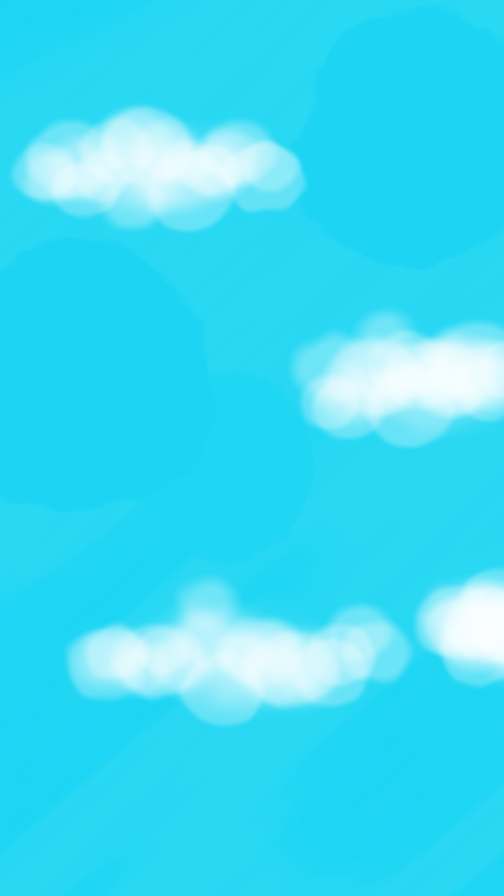
Reproduce this texture procedurally as a WebGL 1 fragment shader.

```glsl
precision highp float;
// Soft white clouds of overlapping translucent puffs on a brushed cyan sky.

uniform vec2 u_resolution;

#define SKY_LIGHT vec3(0.170, 0.848, 0.953)
#define SKY_DEEP vec3(0.112, 0.836, 0.955)
#define CLOUD_WHITE vec3(0.985, 0.998, 1.0)
#define PUFFS 20
#define PUFF_ALPHA 0.34
#define PUFF_RADIUS vec2(0.050, 0.084)
#define PUFF_FEATHER vec2(0.008, 0.032)
#define CORE_ALPHA 0.55
#define STROKE_DIR vec2(0.75, 0.66)

vec2 hash2(vec2 p) {
  vec3 q = fract(vec3(p.xyx) * vec3(0.1031, 0.1030, 0.0973));
  q += dot(q, q.yzx + 33.33);
  return fract((q.xx + q.yz) * q.zy);
}

float noise(vec2 p) {
  vec2 cell = floor(p);
  vec2 f = fract(p);
  f = f * f * (3.0 - 2.0 * f);
  float low = mix(hash2(cell).x, hash2(cell + vec2(1.0, 0.0)).x, f.x);
  float high = mix(hash2(cell + vec2(0.0, 1.0)).x, hash2(cell + 1.0).x, f.x);
  return mix(low, high, f.y);
}

float fbm(vec2 p) {
  float sum = 0.0;
  float weight = 0.5;
  for (int i = 0; i < 4; i++) {
    sum += weight * noise(p);
    p = p * 2.1 + 7.3;
    weight *= 0.5;
  }
  return sum;
}

// Coverage of a large, ragged-edged dab of paint
float dab(vec2 p, vec2 center, vec2 size) {
  float ragged = 0.30 * (fbm(p * 9.0 + center * 20.0) - 0.47);
  float d = length((p - center) / size) - 1.0 + ragged;
  return 1.0 - smoothstep(-0.03, 0.03, d);
}

// Faint dabs above, long diagonal brush strokes below and in the top corner
vec3 paintedSky(vec2 p) {
  vec2 s = vec2(dot(p, STROKE_DIR), dot(p, vec2(-STROKE_DIR.y, STROKE_DIR.x)));
  float broad = smoothstep(0.42, 0.58, noise(s * vec2(1.3, 9.0) + 4.0));
  float fine = noise(s * vec2(3.0, 42.0));
  float strokes = clamp(broad * 0.75 + fine * 0.3, 0.0, 1.0);
  float brushed = 1.0 - smoothstep(0.55, 0.95, p.y - 0.25 * p.x);
  brushed = max(brushed, smoothstep(1.55, 1.70, p.y - 0.5 * p.x));
  float deep = mix(0.12 + 0.12 * fine, strokes, brushed);
  deep = max(deep, 0.95 * dab(p, vec2(0.83, 1.50), vec2(0.24, 0.26)));
  deep = max(deep, 0.95 * dab(p, vec2(0.15, 1.03), vec2(0.28, 0.27)));
  deep = max(deep, 0.85 * dab(p, vec2(0.45, 0.85), vec2(0.17, 0.19)));
  return mix(SKY_LIGHT, SKY_DEEP, deep);
}

// Layers puffs across an ellipse, then whitens its middle
vec3 addCloud(vec3 color, vec2 p, vec2 center, vec2 size, float seed) {
  vec2 q = p - center;
  float clear = 1.0;
  for (int i = 0; i < PUFFS; i++) {
    float n = float(i);
    vec2 place = hash2(vec2(n + 1.0, seed));
    vec2 shape = hash2(vec2(n + 41.0, seed + 9.0));
    float radius = mix(PUFF_RADIUS.x, PUFF_RADIUS.y, shape.x);
    radius = min(radius, size.y * 0.62);
    float along = (n + place.x) / float(PUFFS) * 2.0 - 1.0;
    float across = (place.y * 2.0 - 1.0) * sqrt(1.0 - along * along);
    vec2 offset = vec2(along, across) * (size - radius * vec2(1.15, 1.0));
    vec2 d = (q - offset) / vec2(1.15, 1.0);
    float wobble = 0.012 * (noise(p * 24.0 + n * 3.7) - 0.5);
    float feather = mix(PUFF_FEATHER.x, PUFF_FEATHER.y, shape.y * shape.y);
    float puff = 1.0 - smoothstep(-feather, feather, length(d) + wobble - radius + 0.5 * feather);
    clear *= 1.0 - PUFF_ALPHA * puff * mix(0.8, 1.1, shape.y);
  }
  float billow = 0.35 * (noise(p * 13.0 + seed) - 0.5);
  float core = 1.0 - smoothstep(0.05, 0.78, length(q / size) + billow);
  clear *= 1.0 - CORE_ALPHA * core;
  return mix(CLOUD_WHITE, color, clear);
}

void main() {
  vec2 p = gl_FragCoord.xy / u_resolution.x;
  vec3 color = paintedSky(p);
  color = addCloud(color, p, vec2(0.31, 1.44), vec2(0.31, 0.135), 3.0);
  color = addCloud(color, p, vec2(0.83, 1.02), vec2(0.27, 0.150), 17.0);
  color = addCloud(color, p, vec2(0.465, 0.48), vec2(0.36, 0.165), 29.0);
  color = addCloud(color, p, vec2(0.99, 0.53), vec2(0.18, 0.125), 53.0);
  gl_FragColor = vec4(color, 1.0);
}
```
